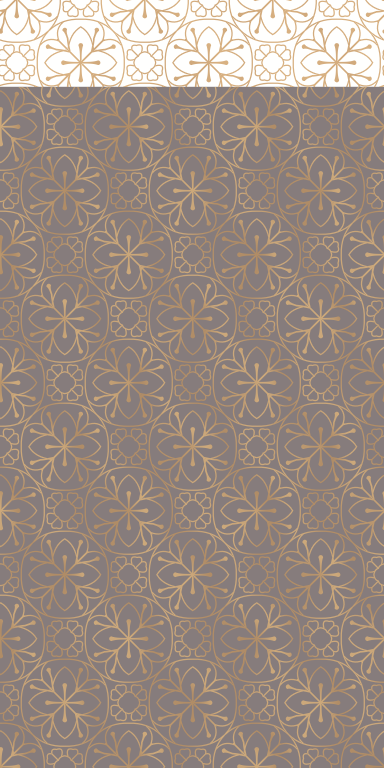
Write a Shadertoy shader that draws this pattern.

```glsl
// Gold floral lattice on a mauve ground, with a shifted strip of it on white above.
// Mirror symmetry folds the plane into one triangle between a flower, a rosette
// and a corner; a few curves and drops drawn there make the whole ornament.

const float CELLS = 6.0;            // flower-to-rosette steps across the width
const float BAND_EDGE = 0.887;      // lower edge of the white strip, of the height
const float BAND_SHIFT = 0.25;      // sideways shift of the strip, in cells
const vec2 ORIGIN = vec2(0.012, 0.02);
const float LINE = 0.010;           // half width of the fine lines
const float STEM = 0.013;           // half width of the stems
const float HEAD = 0.036;           // radius of the drop heads
const int CURVE_STEPS = 8;
const vec3 MAUVE = vec3(0.525, 0.485, 0.485);
const vec3 WHITE = vec3(1.0, 1.0, 0.995);
const vec3 GOLD_DARK = vec3(0.69, 0.55, 0.40);
const vec3 GOLD_LIGHT = vec3(0.80, 0.66, 0.48);
const vec3 GOLD_ON_WHITE = vec3(0.87, 0.71, 0.52);

float segment(vec2 p, vec2 a, vec2 b) {
    vec2 ab = b - a;
    float t = clamp(dot(p - a, ab) / dot(ab, ab), 0.0, 1.0);
    return length(p - a - ab * t);
}

// Quadratic Bezier curve as a short polyline
float curve(vec2 p, vec2 a, vec2 b, vec2 c) {
    float d = 1e3;
    vec2 last = a;
    for (int i = 1; i <= CURVE_STEPS; i++) {
        float t = float(i) / float(CURVE_STEPS);
        vec2 next = mix(mix(a, b, t), mix(b, c, t), t);
        d = min(d, segment(p, last, next));
        last = next;
    }
    return d;
}

// Stalk that swells into a rounded head at b
float drop(vec2 p, vec2 a, vec2 b) {
    vec2 ab = b - a;
    float t = clamp(dot(p - a, ab) / dot(ab, ab), 0.0, 1.0);
    return length(p - a - ab * t) - mix(STEM, HEAD, t * t * t * t);
}

// Fold to the triangle flower (0,0), rosette (1,0), corner (0.5,0.5)
vec2 foldLattice(vec2 p) {
    vec2 diagonal = 0.5 * vec2(p.x + p.y, p.x - p.y);
    diagonal -= floor(diagonal + 0.5);
    vec2 q = abs(vec2(diagonal.x + diagonal.y, diagonal.x - diagonal.y));
    return q.x < q.y ? q.yx : q;
}

float flower(vec2 q) {
    // Stems and drops
    float d = drop(q, vec2(0.0), vec2(0.27, 0.0));
    d = min(d, segment(q, vec2(0.0), vec2(0.36)) - STEM);
    d = min(d, curve(q, vec2(0.17), vec2(0.30, 0.20), vec2(0.38, 0.205)) - STEM);
    d = min(d, drop(q, vec2(0.38, 0.205), vec2(0.51, 0.25)));
    // Inner petal, outer petal and the rib between them
    float petals = curve(q, vec2(0.20), vec2(0.46, 0.17), vec2(0.56, 0.0));
    petals = min(petals, curve(q, vec2(0.5), vec2(0.69, 0.30), vec2(0.68, 0.0)));
    petals = min(petals, curve(q, vec2(0.34), vec2(0.52, 0.41), vec2(0.635, 0.275)));
    return min(d, petals - LINE);
}

float rosette(vec2 r) {
    // Central star, spoke and a ring of scallops
    float d = curve(r, vec2(0.17, 0.0), vec2(0.16, 0.08), vec2(0.10, 0.10));
    d = min(d, segment(r, vec2(0.10), vec2(0.20)));
    d = min(d, curve(r, vec2(0.16, 0.05), vec2(0.31, 0.01), vec2(0.27, 0.13)));
    d = min(d, curve(r, vec2(0.27, 0.13), vec2(0.29, 0.22), vec2(0.20, 0.20)));
    return d - LINE;
}

void mainImage(out vec4 fragColor, in vec2 fragCoord) {
    float pixel = CELLS / iResolution.x;
    vec2 p = fragCoord * pixel - ORIGIN;

    // White strip across the top
    float edge = (fragCoord.y - BAND_EDGE * iResolution.y) + 0.5;
    float band = clamp(edge, 0.0, 1.0);
    p.x -= BAND_SHIFT * step(0.5, band);

    // Ornament
    vec2 q = foldLattice(p);
    float d = min(flower(q), rosette(vec2(1.0 - q.x, q.y)));
    float ink = clamp(0.5 - d / pixel, 0.0, 1.0);

    // Soft metallic sheen
    float sheen = 0.5 + 0.5 * sin(5.0 * p.x + 2.0 * p.y + 4.0 * q.x);
    vec3 gold = mix(GOLD_DARK, GOLD_LIGHT, sheen);
    gold = mix(gold, mix(gold, GOLD_ON_WHITE, 0.7), band);

    vec3 ground = mix(MAUVE, WHITE, band);
    fragColor = vec4(mix(ground, gold, ink), 1.0);
}
```
